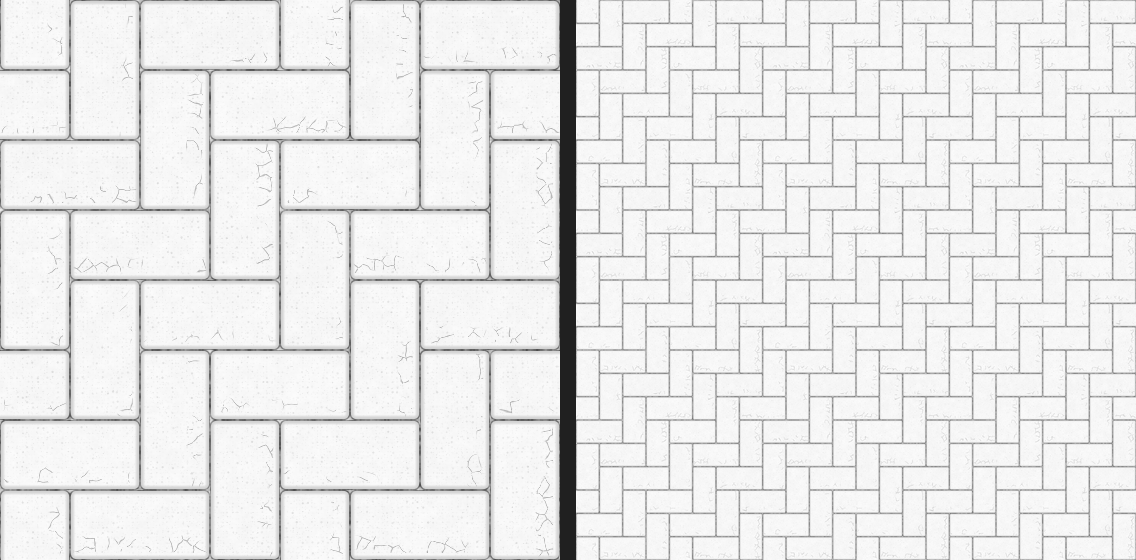
Left, the tile; right, the same tile 3 across and 3 down.
Reproduce this pattern procedurally as a WebGL 1 fragment shader.

```glsl
precision highp float;
// White herringbone paving: 8 by 8 unit cells, each brick covering two of them.
// A diagonal index picks the brick under a cell; a rounded-box distance shapes
// bevel and joint, and wrapped brick seeds vary the specks, mottling and cracks.

uniform vec2 u_resolution;

const float CELLS = 8.0;
const float JOINT_HALF = 0.014;
const float CORNER_RADIUS = 0.075;
const float CRACK_SCALE = 5.5;

float hash(vec2 p) {
  vec3 q = fract(vec3(p.xyx) * 0.1031);
  q += dot(q, q.yzx + 33.33);
  return fract((q.x + q.y) * q.z);
}

vec2 hash2(vec2 p) {
  return vec2(hash(p), hash(p + vec2(71.0, 19.0)));
}

// Value noise that repeats after a whole number of lattice cells.
float noise(vec2 p, float period) {
  vec2 i = floor(p), f = fract(p);
  f = f * f * (3.0 - 2.0 * f);
  vec2 lo = mod(i, period), hi = mod(i + 1.0, period);
  return mix(mix(hash(lo), hash(vec2(hi.x, lo.y)), f.x),
             mix(hash(vec2(lo.x, hi.y)), hash(hi), f.x), f.y);
}

float roundedBox(vec2 p, vec2 halfSize, float radius) {
  vec2 q = abs(p) - halfSize + radius;
  return length(max(q, 0.0)) + min(max(q.x, q.y), 0.0) - radius;
}

// Antialiased coverage of everything with distance below zero.
float coverage(float d, float px) {
  return clamp(0.5 - d / px, 0.0, 1.0);
}

// One jittered dot per lattice cell, mostly faint.
float specks(vec2 p, float px) {
  vec2 i = floor(p);
  vec2 center = 0.3 + 0.4 * hash2(i);
  float radius = mix(0.07, 0.22, hash(i + 5.3));
  float strength = hash(i + 11.7);
  return strength * strength * coverage(length(fract(p) - center) - radius, px);
}

// x: distance to the closest Voronoi edge, y: random value of that edge.
vec2 voronoiEdge(vec2 p) {
  vec2 i = floor(p), f = fract(p);
  vec2 first = vec2(9.0), second = vec2(9.0), firstId = i, secondId = i;
  for (int y = -1; y <= 1; y++) {
    for (int x = -1; x <= 1; x++) {
      vec2 o = vec2(float(x), float(y));
      vec2 r = o + hash2(i + o) - f;
      if (dot(r, r) < dot(first, first)) {
        second = first; secondId = firstId;
        first = r; firstId = i + o;
      } else if (dot(r, r) < dot(second, second)) {
        second = r; secondId = i + o;
      }
    }
  }
  float d = dot(0.5 * (first + second), normalize(second - first));
  return vec2(d, hash(firstId + secondId + 0.5));
}

// Broken hairlines gathered along the low side of a brick.
float cracks(vec2 uv, vec2 seed, float px) {
  vec2 bend = vec2(noise(uv * 13.0 + seed, 1024.0), noise(uv.yx * 13.0 + seed, 1024.0));
  vec2 edge = voronoiEdge((uv + 0.04 * bend) * CRACK_SCALE + seed);
  float band = smoothstep(0.06, 0.13, uv.y) * (1.0 - smoothstep(0.18, 0.5, uv.y));
  float patches = smoothstep(0.36, 0.52, band * noise(uv * 3.2 + seed.yx, 1024.0));
  return coverage(edge.x / CRACK_SCALE - 0.004, px) * patches * step(0.35, edge.y);
}

float brickFace(vec2 uv, vec2 seed, float depth, float px) {
  float tone = 0.972 + 0.006 * (hash(seed) - 0.5);
  tone += 0.016 * (noise(uv * 6.0 + seed, 1024.0) - 0.5);
  tone += 0.014 * (noise(uv * 31.0 + seed, 1024.0) - 0.5);
  tone -= 0.10 * specks(uv * 14.0 + seed, px * 14.0);
  tone -= 0.06 * specks(uv * 23.0 + seed.yx, px * 23.0);
  tone -= 0.33 * cracks(uv, seed, px);
  float bevel = mix(0.825, 0.865, smoothstep(0.0, 0.045, depth));
  return mix(bevel, tone, smoothstep(0.024, 0.068, depth));
}

// Dark in the narrow joints, paler where corners leave a wider gap.
float mortar(vec2 p, float d) {
  float grain = 0.6 * noise(p * 15.0, CELLS * 15.0) + 0.4 * noise(p * 40.0, CELLS * 40.0);
  return mix(0.48, 0.76, smoothstep(0.010, 0.028, d)) + 0.42 * (grain - 0.5);
}

void main() {
  vec2 p = gl_FragCoord.xy / u_resolution * CELLS;
  float px = CELLS / min(u_resolution.x, u_resolution.y);

  // Diagonal steps 0,1: halves of an upright brick; 2,3: halves of a flat one.
  vec2 cell = floor(p);
  float diagonal = floor(mod(cell.x + cell.y + 1.5, 4.0));
  bool upright = diagonal < 2.0;
  vec2 along = upright ? vec2(0.0, 1.0) : vec2(1.0, 0.0);
  vec2 origin = cell - along * mod(diagonal, 2.0);
  vec2 local = p - origin;
  vec2 halfSize = 0.5 + 0.5 * along;
  float d = roundedBox(local - halfSize, halfSize - JOINT_HALF, CORNER_RADIUS);

  // Upright bricks are the flat ones turned a quarter.
  vec2 uv = upright ? vec2(local.y, 1.0 - local.x) : local;
  vec2 seed = mod(origin, CELLS) * 37.0 + 3.0;
  float tone = mix(mortar(p, d), brickFace(uv, seed, -d, px), coverage(d, px));
  gl_FragColor = vec4(vec3(tone), 1.0);
}
```
